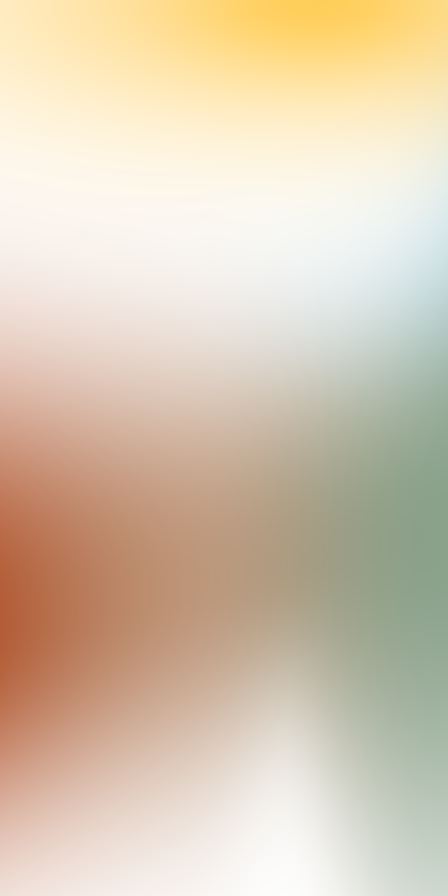
Write a WebGL 1 fragment shader that draws this background.

```glsl
precision highp float;

uniform vec2 u_resolution;

// Soft elliptical glow, 1 at its centre
float glow(vec2 p, vec2 centre, vec2 radius) {
    vec2 d = (p - centre) / radius;
    return exp(-dot(d, d));
}

// Hue of the central band: rust, then tan, then sage, cooling to sky at upper right
vec3 bandHue(vec2 p) {
    vec3 rust = vec3(0.70, 0.36, 0.21);
    vec3 tan_ = vec3(0.745, 0.60, 0.49);
    vec3 sage = vec3(0.54, 0.63, 0.54);
    vec3 sky = vec3(0.54, 0.79, 0.93);
    vec3 hue = mix(rust, tan_, sin(1.5708 * min(p.x / 0.55, 1.0)));
    hue = mix(hue, sage, smoothstep(0.4, 1.0, p.x));
    float cool = smoothstep(0.3, 0.8, p.x) * smoothstep(0.52, 0.85, p.y);
    return mix(hue, sky, cool);
}

// Opacity of the band, with separate spreads above and below its axis
float bandCover(vec2 p) {
    float offset = p.y - mix(0.30, 0.41, p.x);
    float above = 0.29 - 0.08 * p.x + 0.115 * pow(p.x, 6.0);
    float notch = (p.x - 0.63) / 0.13;
    float below = 0.235 - 0.045 * exp(-notch * notch)
                + 0.195 * smoothstep(0.62, 1.0, p.x);
    float rise = pow(max(offset, 0.0) / above, 2.3);
    float fall = pow(max(-offset, 0.0) / below, 2.0);
    return exp(-rise - fall);
}

void main() {
    vec2 p = gl_FragCoord.xy / u_resolution;
    vec3 color = mix(vec3(1.0), bandHue(p), bandCover(p));

    // Warm light from the top: a wide haze and a brighter core
    vec3 haze = vec3(1.0, 0.86, 0.55);
    vec3 core = vec3(1.0, 0.94, 0.64);
    color *= mix(vec3(1.0), haze, glow(p, vec2(0.7, 1.0), vec2(0.9, 0.155)));
    color *= mix(vec3(1.0), core, glow(p, vec2(0.7, 1.0), vec2(0.28, 0.07)));

    gl_FragColor = vec4(color, 1.0);
}
```
